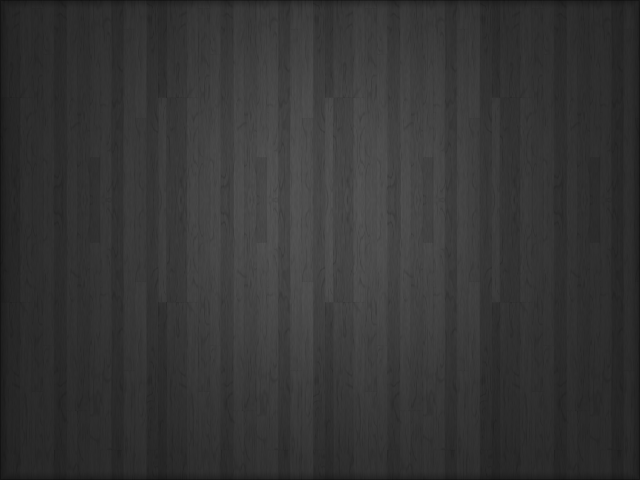
Give the GLSL for this texture, as a Shadertoy shader.

```glsl
// Dark vertical wood planks with mirrored grain, lit by a soft central glow.

const int PLANKS = 14;

// Left edge of each plank inside one repeat, 200 units wide
const float LEFT[PLANKS] = float[](0., 10., 34., 48., 62., 75., 90., 103., 118., 130., 144., 158., 172., 186.);
// Tone near the mirror line, tone past the joint, and distance of the joint
const float INNER[PLANKS] = float[](.01, -.10, .03, .0, .04, -.08, .04, -.02, -.07, .04, -.09, .04, .0, -.10);
const float OUTER[PLANKS] = float[](-.16, -.06, .02, .03, .03, -.08, .04, .0, .04, .04, -.09, .05, .06, -.10);
const float JOINT[PLANKS] = float[](123., 123., 123., 230., 175., 300., 253., 253., 51., 300., 300., 205., 98., 300.);

float hash(vec2 p) {
    return fract(sin(dot(p, vec2(12.9898, 78.233))) * 43758.5453);
}

float noise(vec2 p) {
    vec2 i = floor(p), f = fract(p);
    f = f * f * (3. - 2. * f);
    return mix(mix(hash(i), hash(i + vec2(1, 0)), f.x),
               mix(hash(i + vec2(0, 1)), hash(i + vec2(1, 1)), f.x), f.y);
}

// Pointed, slightly wavy growth rings around a dark core
float knot(vec2 p, vec2 center, vec2 size) {
    vec2 q = abs(p - center) / size;
    float r = .5 * length(q) + .5 * (q.x + q.y);
    r += .22 * (noise(p * vec2(.3, .12)) - .5);
    float ring = pow(.5 + .5 * cos(r * 10.), 3.);
    return (.25 - ring) * exp(-1.5 * r * r);
}

// Fine fibres plus sparse broken growth lines, different on every plank
float woodGrain(vec2 p, float plank) {
    vec2 q = p + plank * vec2(37., 91.);
    float fibre = noise(q * vec2(.6, .03)) - .5;
    float pores = noise(q * vec2(.9, .22)) - .5;
    float figure = noise(q * vec2(.11, .02)) * 4. + noise(q * vec2(.25, .07)) * .7;
    float line = 1. - smoothstep(.0, .22, abs(fract(figure) - .5));
    line *= smoothstep(.3, .75, noise(q * vec2(.16, .035) + 50.));
    return .065 * fibre + .075 * pores - .10 * (line - .12);
}

void mainImage(out vec4 fragColor, in vec2 fragCoord) {
    // Design grid of 768 by 576, measured from the lower left
    vec2 p = fragCoord / iResolution.xy * vec2(768., 576.);
    float soft = 384. / iResolution.x + .4;

    // Repeat sideways and mirror up and down
    vec2 tile = vec2(mod(p.x - 190., 200.), abs(p.y - 336.));

    // Plank tones, joints and seams
    float tone = INNER[PLANKS - 1], plank = 0., seam = 0.;
    for (int i = 0; i < PLANKS; i++) {
        float beyond = smoothstep(-soft, soft, tile.y - JOINT[i]);
        float own = mix(INNER[i], OUTER[i], beyond);
        own -= .04 * (1. - smoothstep(0., 1.3, abs(tile.y - JOINT[i])));
        float x = tile.x - LEFT[i];
        tone = mix(tone, own, smoothstep(-soft, soft, x));
        if (x >= 0.) plank = float(i) + 20. * step(JOINT[i], tile.y);
        seam = max(seam, 1. - smoothstep(0., 1.4, abs(x)));
    }

    // Grain and knots
    float grain = woodGrain(tile, plank);
    grain += .17 * knot(tile, vec2(27., 0.), vec2(8., 34.));
    grain += .12 * knot(tile, vec2(110., 0.), vec2(7., 32.));
    grain += .12 * knot(tile, vec2(111., 101.), vec2(6., 46.));

    // Central glow and shaded border
    vec2 g = (p - vec2(388., 330.)) / vec2(384., 400.);
    float light = .146 + .159 * exp(-2.1 * dot(g, g));
    vec2 inset = min(p, vec2(768., 576.) - p);
    float rim = min(inset.x, inset.y);
    light *= mix(.72, 1., smoothstep(-2., 12., rim));
    light *= mix(.7, 1., smoothstep(.3, 1.8, rim));

    float shade = light * (1. + tone + grain - .03 * seam);
    fragColor = vec4(vec3(shade), 1.);
}
```
